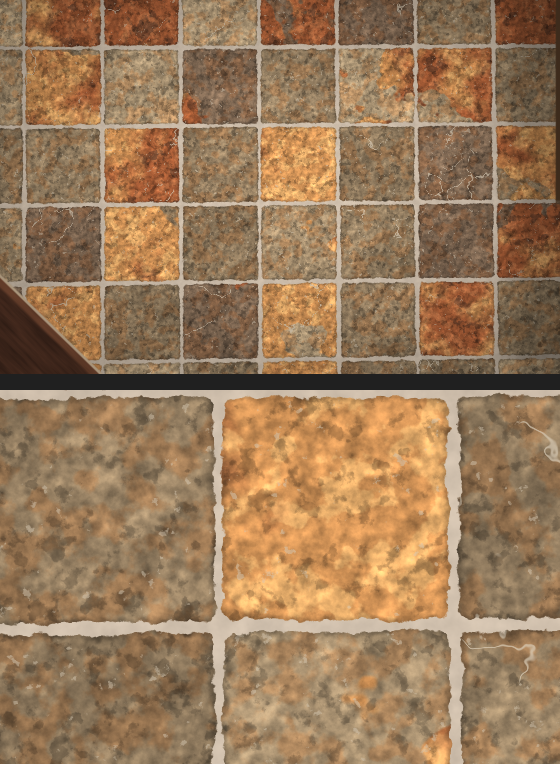
Top: the whole. Bottom: its middle third, enlarged.
A WebGL 1 fragment shader for this texture:

```glsl
precision highp float;
uniform vec2 u_resolution;

float hash(vec2 p) {
  p = fract(p * vec2(0.1237, 0.3171));
  p += dot(p, p.yx + 31.7);
  return fract((p.x + p.y) * p.x * 17.3);
}

float noise(vec2 p) {
  vec2 i = floor(p), f = fract(p);
  f = f * f * (3.0 - 2.0 * f);
  return mix(mix(hash(i), hash(i + vec2(1.0, 0.0)), f.x),
             mix(hash(i + vec2(0.0, 1.0)), hash(i + 1.0), f.x), f.y);
}

float fbm(vec2 p) {
  float sum = 0.0, amp = 0.5;
  for (int i = 0; i < 5; i++) {
    p = mat2(1.6, 1.2, -1.2, 1.6) * p + 7.3;
    sum += amp * noise(p);
    amp *= 0.5;
  }
  return sum;
}

// Strength of rust in a tile, spread over the columns by the golden ratio
float rustiness(vec2 id) {
  float centre = 0.43 + 0.2 * sin(1.75 * id.y);
  float away = abs(fract(id.x * 0.618 - centre + 0.5) - 0.5);
  float reach = mod(id.y, 2.0) < 0.5 ? 0.2 : 0.095;
  return step(away, reach);
}

vec3 slate(vec2 id, vec2 t) {
  vec2 s = t + id * 17.0 + 40.0;
  float tone = hash(id + 3.0), kind = hash(id + 21.0);
  float rusty = rustiness(id);
  float cloud = fbm(s * 1.3), mottle = fbm(s * 5.0), grain = fbm(s * 14.0);
  float ledge = fbm(s * 0.8 + 90.0);

  // Olive, tan and brown stone
  vec3 stone = mix(vec3(0.54, 0.46, 0.355), vec3(0.69, 0.6, 0.47), smoothstep(0.1, 0.8, tone));
  stone = mix(stone, vec3(0.45, 0.36, 0.29), 0.8 * step(0.76, kind));
  stone *= 0.82 + 0.38 * cloud;
  stone = mix(stone, stone * vec3(1.02, 0.92, 0.83), smoothstep(0.42, 0.6, mottle));

  // Orange to red rust with dark flecks
  float red = smoothstep(0.3, 0.65, cloud + 0.6 * (kind - 0.5));
  vec3 rust = mix(vec3(0.77, 0.54, 0.32), vec3(0.61, 0.34, 0.2), red);
  rust = mix(rust, vec3(0.36, 0.22, 0.15), 0.7 * smoothstep(0.58, 0.68, fbm(s * 4.0 + 11.0)) * red);
  rust = mix(rust, rust * vec3(1.12, 1.2, 1.25), smoothstep(0.5, 0.62, mottle));

  // Split layers expose the other material
  float limit = mix(0.78 - 0.2 * step(0.78, tone), 0.27, rusty);
  float exposed = smoothstep(limit - 0.015, limit + 0.015, ledge);
  vec3 col = mix(stone, rust, exposed);

  // Soft relief, grain, pits and small pale chips
  float relief = fbm(s * 4.0) - fbm(s * 4.0 + vec2(-0.1, 0.1));
  col *= 1.0 + 0.75 * relief + 0.5 * (grain - 0.48);
  col *= 1.0 - 0.22 * smoothstep(0.56, 0.7, fbm(s * 9.0 + 33.0));
  col = mix(col, vec3(0.78, 0.73, 0.65), 0.5 * smoothstep(0.7, 0.78, fbm(s * 11.0 + 70.0)));

  // Broken pale veins in some tiles
  float path = fbm(s * 0.9 + 150.0) - 0.5;
  float vein = 1.0 - smoothstep(0.001, 0.008, abs(path));
  vein *= smoothstep(0.5, 0.62, noise(s * 3.7 + 5.0)) * step(0.55, hash(id + 8.0));
  return mix(col, vec3(0.8, 0.75, 0.67), 0.7 * vein);
}

void main() {
  vec2 p = gl_FragCoord.xy / u_resolution.y;
  float px = 1.0 / u_resolution.y;

  // Slightly skewed square grid, rows counted from the top
  vec2 grid = vec2((p.x - 0.0645) / (0.2106 - 0.0016 * p.y),
                   (p.y - 0.029 - 0.012 * p.x) / (0.2105 - 0.002 * p.x));
  vec2 id = vec2(floor(grid.x) + 1.0, 4.0 - floor(grid.y));
  vec2 t = fract(grid);

  // Rounded tile with a chipped outline
  float wobble = (fbm(grid * 5.0 + 60.0) - 0.48) * 0.045 + (fbm(grid * 20.0 + 80.0) - 0.48) * 0.025;
  vec2 box = abs(t - 0.5) - 0.44 + 0.008 * hash(id + 5.0);
  float edge = length(max(box, 0.0)) + min(max(box.x, box.y), 0.0) - 0.038 + wobble;
  float aa = 4.0 * px;

  vec3 grout = vec3(0.77, 0.71, 0.64) * (0.93 + 0.14 * fbm(p * 40.0));
  vec3 tile = slate(id, t) * (1.0 - 0.2 * smoothstep(-0.03, 0.0, edge));
  vec3 col = mix(tile, grout, smoothstep(-aa, aa, edge));

  // Dim corners and a shaded right side
  vec2 c = vec2(p.x / 0.75 - 1.0, p.y * 2.0 - 1.0);
  col *= 1.08 - 0.19 * dot(c, c);
  col *= 1.0 - 0.22 * smoothstep(1.3, 1.42, p.x);

  // Dark wooden trim: lower left corner and upper right border
  float cut = (0.265 - p.x - 1.03 * p.y) * 0.7;
  vec3 wood = vec3(0.23, 0.14, 0.1) * (0.7 + 0.6 * fbm(vec2(p.x + p.y, p.x - p.y) * vec2(30.0, 4.0)));
  wood += vec3(0.13, 0.08, 0.05) * (1.0 - smoothstep(0.014, 0.024, cut));
  col = mix(col, vec3(0.66, 0.58, 0.48), smoothstep(-0.007 - px, -0.007 + px, cut));
  col = mix(col, wood, smoothstep(-px, px, cut));
  float border = smoothstep(1.486 - px, 1.486 + px, p.x) * smoothstep(0.44, 0.47, p.y);
  col = mix(col, vec3(0.24, 0.17, 0.11), border);

  gl_FragColor = vec4(col, 1.0);
}
```
